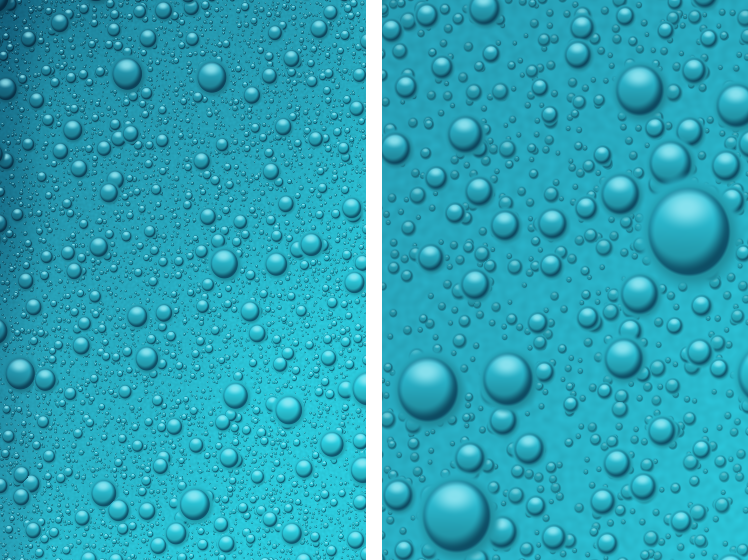
Left, the full canvas; right, a detail of the centre.
Give the GLSL for this texture, as a Shadertoy shader.

```glsl
#define LAYERS 5
#define FINEST_CELL 0.0125
#define LAYER_GROWTH 1.80
#define PRESENCE 0.56
#define JITTER 0.66
#define SMALL_RADIUS 0.15
#define LARGE_RADIUS 0.33
#define SOFTNESS 0.0034
#define DEEP vec3(0.07, 0.37, 0.48)
#define TEAL vec3(0.15, 0.62, 0.71)
#define BRIGHT vec3(0.17, 0.79, 0.86)
#define GLINT vec3(0.62, 0.92, 0.96)

vec3 hash3(vec2 p) {
    vec3 q = fract(p.xyx * vec3(0.1031, 0.1030, 0.0973));
    q += dot(q, q.yxz + 33.33);
    return fract((q.xxy + q.yzz) * q.zyx);
}

float gradientNoise(vec2 p) {
    vec2 i = floor(p), f = fract(p);
    vec2 u = f * f * f * (f * (f * 6.0 - 15.0) + 10.0);
    vec2 e = vec2(0.0, 1.0);
    float a = dot(hash3(i).xy * 2.0 - 1.0, f);
    float b = dot(hash3(i + e.yx).xy * 2.0 - 1.0, f - e.yx);
    float c = dot(hash3(i + e.xy).xy * 2.0 - 1.0, f - e.xy);
    float d = dot(hash3(i + e.yy).xy * 2.0 - 1.0, f - e.yy);
    return mix(mix(a, b, u.x), mix(c, d, u.x), u.y);
}

// Glass behind the water: dark upper left, bright lower right
vec3 backdrop(vec2 st) {
    float tone = 0.14 + 0.44 * st.x + 0.56 * (1.0 - st.y);
    tone += 0.16 * gradientNoise(st * vec2(2.0, 3.0) + 7.0);
    tone -= 0.20 * (1.0 - smoothstep(0.0, 0.16, st.x));
    vec3 color = mix(DEEP, TEAL, smoothstep(-0.12, 0.52, tone));
    return mix(color, BRIGHT, smoothstep(0.42, 0.98, tone));
}

// Nearest drop of one layer: offset from its centre in radii, and radius
vec3 nearestDrop(vec2 p, float cell, float seed) {
    float angle = 0.5 + seed * 1.3;
    mat2 turn = mat2(cos(angle), sin(angle), -sin(angle), cos(angle));
    vec2 g = turn * p / cell + 40.0;
    vec2 home = floor(g);
    vec3 best = vec3(9.0, 9.0, 0.1);
    float bestGap = 9.0;
    for (int y = -1; y <= 1; y++)
    for (int x = -1; x <= 1; x++) {
        vec2 id = home + vec2(x, y);
        vec3 place = hash3(id + seed * 57.0);
        vec3 kind = hash3(id + seed * 91.0 + 300.0);
        if (kind.x > PRESENCE) continue;
        vec2 offset = g - id - 0.5 - (place.xy - 0.5) * JITTER;
        float radius = mix(SMALL_RADIUS, LARGE_RADIUS, pow(place.z, 1.4));
        float gap = length(offset) - radius;
        if (gap < bestGap) {
            bestGap = gap;
            best = vec3(offset / radius, radius);
        }
    }
    return vec3(best.xy * turn, best.z * cell);
}

// Lens shading: light cap above, dark crescent at the lower right
vec3 shadeDrop(vec2 q, vec3 base) {
    vec3 color = base * mix(0.84, 1.08, smoothstep(-0.8, 0.7, q.y));
    float cap = 1.0 - smoothstep(0.1, 0.80, length((q - vec2(-0.06, 0.56)) * vec2(0.95, 1.40)));
    color = mix(color, GLINT, 0.78 * cap);
    float crescent = smoothstep(0.74, 1.18, length(q - vec2(-0.16, 0.20)));
    float rim = smoothstep(0.82, 1.0, length(q));
    color = mix(color, base * vec3(0.25, 0.36, 0.44), 0.90 * crescent);
    return mix(color, base * vec3(0.40, 0.52, 0.60), 0.42 * rim);
}

void mainImage(out vec4 fragColor, in vec2 fragCoord) {
    vec2 p = fragCoord / iResolution.x;
    vec3 base = backdrop(fragCoord / iResolution.xy);
    float edge = max(SOFTNESS, 1.2 / iResolution.x);

    // Fine mist between the drops
    vec3 color = base * (1.0 + 0.08 * gradientNoise(p * 120.0));

    // Drops from the finest layer up to the largest
    float cell = FINEST_CELL;
    for (int i = 0; i < LAYERS; i++) {
        vec3 drop = nearestDrop(p, cell, float(i) + 1.0);
        vec2 q = drop.xy * vec2(1.03, 0.97);
        q *= 1.0 + 0.12 * gradientNoise(p * 0.7 / cell + float(i) * 19.0);

        // Each drop drains the smaller ones around it and casts a soft shade
        float drained = 1.0 - smoothstep(1.10, 1.40, length(q));
        color = mix(color, base, drained);
        float shadow = 1.0 - smoothstep(0.85, 1.35, length(q - vec2(0.08, -0.10)));
        color *= 1.0 - 0.22 * shadow;

        float gap = (length(q) - 1.0) * drop.z;
        float cover = 1.0 - smoothstep(-0.5 * edge, 0.5 * edge, gap);
        float strength = mix(0.5, 1.0, min(float(i) * 0.5, 1.0));
        color = mix(color, shadeDrop(q, base), cover * strength);
        cell *= LAYER_GROWTH;
    }
    fragColor = vec4(clamp(color, 0.0, 1.0), 1.0);
}
```
